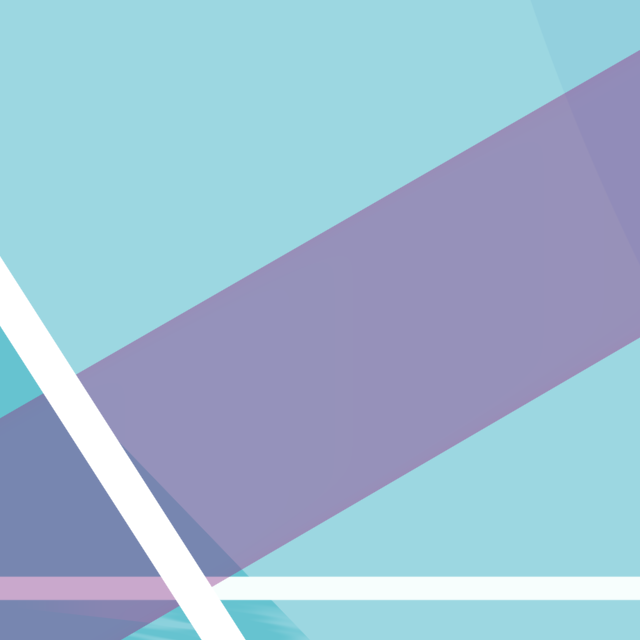
A Shadertoy shader for this background:

```glsl
// Antialiased coverage of the half-plane to the left of the line a -> b
float leftOf(vec2 p, vec2 a, vec2 b) {
    vec2 dir = normalize(b - a);
    float dist = dir.x * (p.y - a.y) - dir.y * (p.x - a.x);
    return clamp(0.5 + dist * min(iResolution.x, iResolution.y) * 0.8, 0.0, 1.0);
}

vec2 gradientAt(vec2 cell) {
    float angle = 6.2832 * fract(sin(dot(cell, vec2(127.1, 311.7))) * 43758.5);
    return vec2(cos(angle), sin(angle));
}

float gradientNoise(vec2 p) {
    vec2 i = floor(p), f = fract(p);
    vec2 u = f * f * (3.0 - 2.0 * f);
    vec2 e = vec2(1.0, 0.0);
    float low = mix(dot(gradientAt(i), f), dot(gradientAt(i + e), f - e), u.x);
    float high = mix(dot(gradientAt(i + e.yx), f - e.yx),
                     dot(gradientAt(i + e.xx), f - e.xx), u.x);
    return mix(low, high, u.y);
}

void mainImage(out vec4 fragColor, in vec2 fragCoord) {
    vec2 p = fragCoord / iResolution.xy;
    float pixel = 1.0 / min(iResolution.x, iResolution.y);

    // Coverage of the large shapes
    float belowTop = 1.0 - leftOf(p, vec2(0.0, 0.3464), vec2(1.0, 0.922));
    float aboveBottom = leftOf(p, vec2(0.189, 0.0), vec2(1.0, 0.4727));
    float band = belowTop * aboveBottom;
    float corner = 1.0 - leftOf(p, vec2(0.0, 0.505), vec2(0.4844, 0.0));
    corner = 1.0 - leftOf(p, vec2(0.2083, 0.2865), vec2(0.4844, 0.0));

    // Pale cyan ground and translucent violet band
    vec3 ground = vec3(0.61, 0.842, 0.882);
    vec3 violet = mix(vec3(0.58, 0.575, 0.735), vec3(0.592, 0.567, 0.727), p.x);

    // Curved veil at the upper right
    float drop = 1.0 - p.y;
    float veilEdge = p.x - 0.829 - drop * (0.339 + 0.177 * drop);
    float veil = smoothstep(-pixel, pixel, veilEdge);
    ground = mix(ground, vec3(0.575, 0.815, 0.87), veil);
    violet = mix(violet, vec3(0.57, 0.55, 0.725), veil);

    // Darker lower-left corner with horizontal streaks near its foot
    float foot = 1.0 - smoothstep(0.025, 0.065, p.y);
    float streaks = smoothstep(-0.1, 0.35,
        gradientNoise(vec2(p.x * 9.0 + p.y * 12.0, p.y * 85.0 + p.x * 9.0)));
    vec3 teal = mix(vec3(0.40, 0.765, 0.815), vec3(0.55, 0.82, 0.865), foot * streaks);
    vec3 indigo = vec3(0.465, 0.525, 0.69);
    float wedge = leftOf(p, vec2(0.0, 0.053), vec2(0.26, 0.024))
                * (1.0 - smoothstep(0.0625, 0.0635, p.y));
    indigo = mix(indigo, vec3(0.535, 0.52, 0.695), wedge * smoothstep(0.0, 0.2, p.x));
    ground = mix(ground, teal, corner);
    violet = mix(violet, indigo, corner);

    // Faint plum tint along the band edges
    float edgeGap = min(0.3464 + 0.5756 * p.x - p.y, p.y - 0.583 * (p.x - 0.189));
    violet += vec3(0.015, -0.018, -0.012) * exp(-max(edgeGap, 0.0) * 90.0);
    vec3 color = mix(ground, violet, band);

    // Horizontal bar, tinted pink where it crosses the band
    float bar = smoothstep(0.0182 + pixel, 0.0182 - pixel, abs(p.y - 0.0807));
    color = mix(color, mix(vec3(0.97, 0.997, 0.993), vec3(0.79, 0.66, 0.80), band), bar);

    // White diagonal bar
    float diagonal = (1.0 - leftOf(p, vec2(0.0, 0.600), vec2(0.384, 0.0)))
                   * leftOf(p, vec2(0.0, 0.491), vec2(0.315, 0.0));
    color = mix(color, vec3(1.0), diagonal);

    fragColor = vec4(color, 1.0);
}
```
